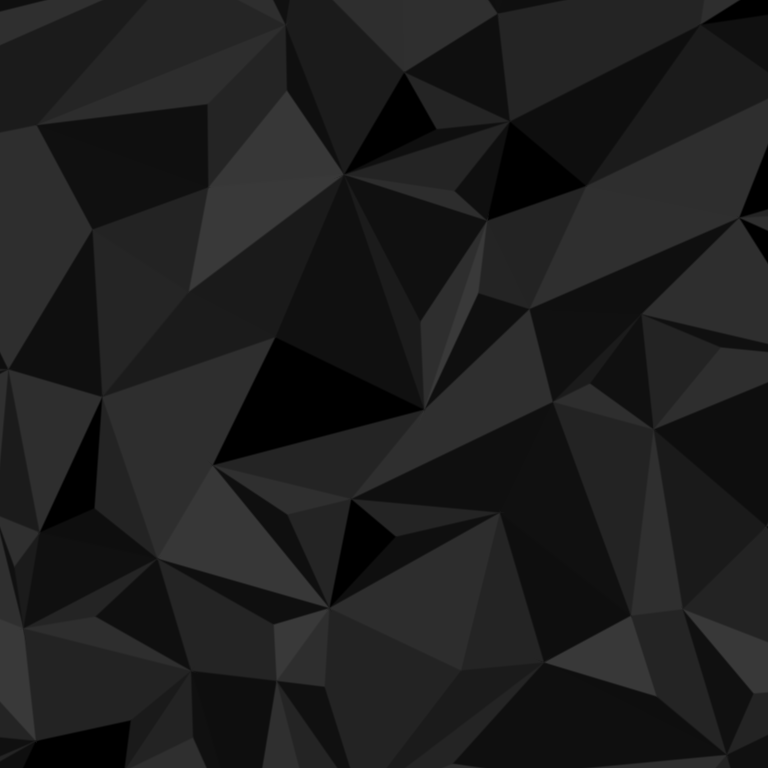
This background is drawn by a Shadertoy shader. Its source:

```glsl
// Dark low-poly background: flat grey triangular facets on an irregular mesh.

const float CELLS = 6.0;          // mesh cells per canvas height
const float TILT = 0.32;          // mesh rotation in radians
const float JITTER = 0.37;        // vertex displacement, below half a cell
const float SPLIT_CHANCE = 0.30;  // share of triangles cut into three facets
const float EDGE_SOFTNESS = 0.0017;
const float TONE_JITTER = 0.25;
const float TONE_VARIATION = 0.008;
const vec2 SEED = vec2(17.0, 43.0);

// Grey levels, from darkest to lightest, and the rank at which each begins
const float BLACK = 0.0;
const float CHARCOAL = 0.06;
const float COAL = 0.105;
const float SLATE = 0.14;
const float IRON = 0.182;
const float ASH = 0.22;

float hash(vec2 p) {
    vec3 q = fract(vec3(p.xyx) * 0.1031);
    q += dot(q, q.yzx + 33.33);
    return fract((q.x + q.y) * q.z);
}

float cross2(vec2 a, vec2 b) {
    return a.x * b.y - a.y * b.x;
}

float doubleArea(vec2 a, vec2 b, vec2 c) {
    return cross2(b - a, c - a);
}

vec2 meshVertex(vec2 id) {
    vec2 offset = vec2(hash(id + SEED), hash(id + SEED + 71.7)) - 0.5;
    return id + 2.0 * JITTER * offset;
}

float toneFromRank(float rank) {
    float tone = rank < 0.10 ? BLACK
               : rank < 0.37 ? CHARCOAL
               : rank < 0.47 ? COAL
               : rank < 0.75 ? SLATE
               : rank < 0.93 ? IRON : ASH;
    float variation = (fract(rank * 37.0) - 0.5) * TONE_VARIATION;
    return max(tone + variation * step(0.10, rank), 0.0);
}

// Signed distance to the line ab, positive on its left
float edgeDistance(vec2 p, vec2 a, vec2 b) {
    return cross2(b - a, p - a) / max(length(b - a), 1e-4);
}

// Adds one counter-clockwise facet to the sum of (tone * cover, cover)
void addFacet(inout vec2 sum, vec2 p, vec2 a, vec2 b, vec2 c, float rank, float soft) {
    float inside = min(edgeDistance(p, a, b),
                   min(edgeDistance(p, b, c), edgeDistance(p, c, a)));
    float cover = smoothstep(-soft, soft, inside);
    sum += cover * vec2(toneFromRank(fract(rank)), 1.0);
}

// Draws a triangle whole, or as three facets around an inner point
void addTriangle(inout vec2 sum, vec2 p, vec2 a, vec2 b, vec2 c,
                 vec2 key, float rank, float soft) {
    if (hash(key + 5.3) > SPLIT_CHANCE) {
        addFacet(sum, p, a, b, c, rank, soft);
        return;
    }
    vec3 weight = 0.25 + vec3(hash(key + 11.1), hash(key + 23.9), hash(key + 37.7));
    weight /= weight.x + weight.y + weight.z;
    vec2 inner = weight.x * a + weight.y * b + weight.z * c;
    addFacet(sum, p, a, b, inner, rank, soft);
    addFacet(sum, p, b, c, inner, rank + 0.36, soft);
    addFacet(sum, p, c, a, inner, rank + 0.69, soft);
}

// Cuts a mesh cell along the diagonal that gives the fuller triangles
void addCell(inout vec2 sum, vec2 p, vec2 id, float soft) {
    vec2 a = meshVertex(id);
    vec2 b = meshVertex(id + vec2(1.0, 0.0));
    vec2 c = meshVertex(id + vec2(1.0, 1.0));
    vec2 d = meshVertex(id + vec2(0.0, 1.0));
    vec2 key = id + SEED * 2.0;

    // Evenly spread ranks keep neighbours distinct and shares steady
    float rank = fract(dot(id, vec2(0.7549, 0.5698)) + TONE_JITTER * hash(key));
    float fullnessAC = min(doubleArea(a, b, c), doubleArea(a, c, d));
    float fullnessBD = min(doubleArea(a, b, d), doubleArea(b, c, d));

    if (fullnessAC * mix(0.6, 1.6, hash(key + 3.1)) > fullnessBD) {
        addTriangle(sum, p, a, b, c, key, rank, soft);
        addTriangle(sum, p, a, c, d, key + 0.5, rank + 0.5, soft);
    } else {
        addTriangle(sum, p, a, b, d, key, rank, soft);
        addTriangle(sum, p, b, c, d, key + 0.5, rank + 0.5, soft);
    }
}

void mainImage(out vec4 fragColor, in vec2 fragCoord) {
    vec2 uv = fragCoord / iResolution.y;
    float cosTilt = cos(TILT), sinTilt = sin(TILT);
    vec2 p = mat2(cosTilt, sinTilt, -sinTilt, cosTilt) * uv * CELLS;
    float soft = CELLS * max(EDGE_SOFTNESS, 0.7 / iResolution.y);

    vec2 sum = vec2(0.0);
    for (int y = -1; y <= 1; y++)
        for (int x = -1; x <= 1; x++)
            addCell(sum, p, floor(p) + vec2(x, y), soft);

    fragColor = vec4(vec3(sum.x / max(sum.y, 1e-4)), 1.0);
}
```
